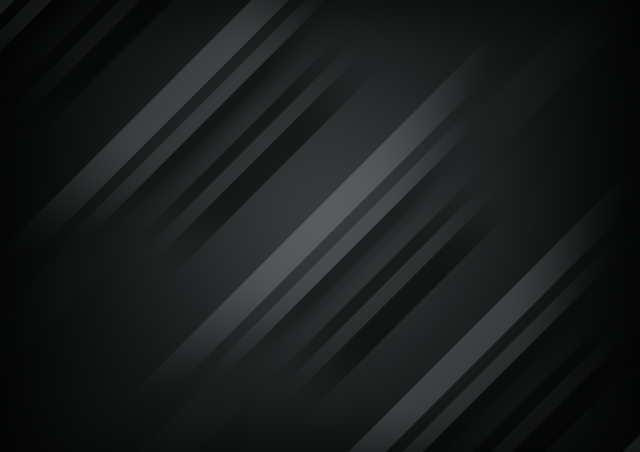
Write a WebGL 1 fragment shader that draws this background.

```glsl
precision highp float;
// Dark metallic background with repeating groups of diagonal stripes and a soft central glow.

uniform vec2 u_resolution;

// Soft-edged strip covering from..to
float band(float from, float to, float t, float soft) {
  return smoothstep(from - soft, from + soft, t) - smoothstep(to - soft, to + soft, t);
}

void main() {
  vec2 p = gl_FragCoord.xy / u_resolution.y;
  vec2 uv = gl_FragCoord.xy / u_resolution;
  float soft = 1.0 / u_resolution.y;

  // Background glow, darkened towards the borders
  vec2 glowOffset = (p - vec2(0.717, 0.53)) / vec2(0.42, 0.43);
  float shade = 0.048 + 0.17 * exp(-dot(glowOffset, glowOffset));
  vec2 border = uv * (1.0 - uv);
  float vignette = smoothstep(-0.04, 0.17, border.x) * smoothstep(-0.16, 0.12, border.y);
  shade *= mix(0.3, 1.0, vignette);

  // Diagonal coordinates: t crosses one stripe group, fromMiddle runs along it
  float across = p.x + 1.0 - p.y;
  float fromMiddle = abs(p.x + p.y - 1.22);
  float t = mod(across - 1.1136, 0.607) - 0.05;

  // Stripes further into the group are shorter
  float reach = clamp(0.86 - 1.6 * t, 0.5, 0.86);
  float fade = 1.0 - smoothstep(0.25 * reach, reach, fromMiddle);

  // Dark stripes; the first one melts into its neighbour
  float dark = 0.42 * band(0.165, 0.21, t, soft) * (1.0 - smoothstep(0.185, 0.235, t) * 0.5);
  dark += 0.22 * band(0.21, 0.276, t, soft) * (1.0 - smoothstep(0.21, 0.26, t));
  dark += 0.45 * band(0.276, 0.316, t, soft);
  dark += 0.52 * band(0.362, 0.434, t, soft);
  shade *= 1.0 - dark * fade;

  // Light stripes
  float light = 0.14 * band(0.0, 0.083, t, soft);
  light += 0.085 * band(0.119, 0.165, t, soft);
  light += 0.015 * band(0.316, 0.362, t, soft);
  shade += light * fade * mix(0.5, 1.0, vignette);

  // Faint wide streaks beyond the stripe ends
  float farEnd = smoothstep(0.5, 0.75, fromMiddle) * (1.0 - smoothstep(0.9, 1.3, fromMiddle));
  shade += 0.016 * band(0.14, 0.27, t, 0.012) * farEnd * vignette;

  // Cool grey tint
  gl_FragColor = vec4(shade * vec3(0.97, 1.0, 1.03) - vec3(0.003, 0.0, 0.0), 1.0);
}
```
